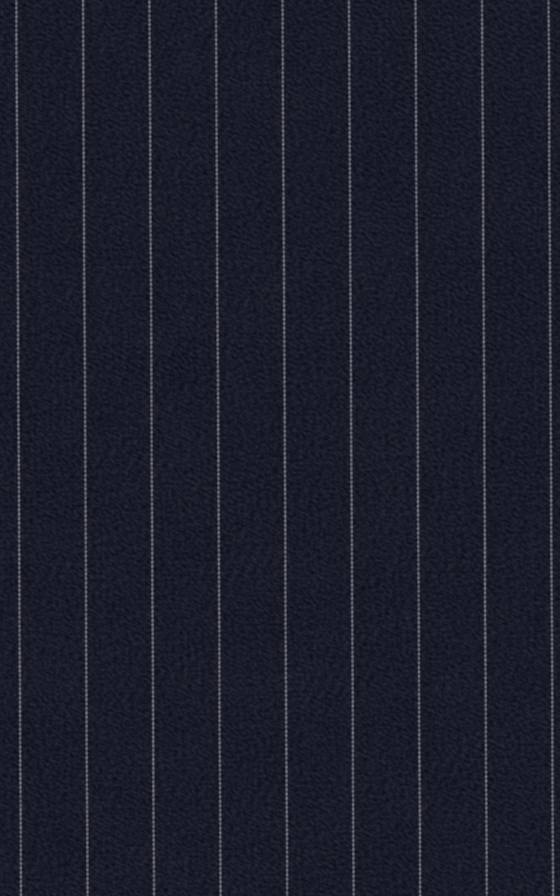
Reproduce this texture procedurally as a WebGL 1 fragment shader.

```glsl
precision highp float;
// Navy worsted suiting with nine fine, slightly leaning chalk pinstripes.
// Stretched gradient noise builds the twill, threads and mottling; each
// stripe is a repeated distance field broken into small slanted stitches.

uniform vec2 u_resolution;

vec2 randomGradient(vec2 cell) {
  float angle = 6.2832 * fract(sin(dot(cell, vec2(127.1, 311.7))) * 43758.55);
  return vec2(cos(angle), sin(angle));
}

float gradientNoise(vec2 p) {
  vec2 i = floor(p), f = fract(p);
  vec2 w = f * f * f * (f * (f * 6.0 - 15.0) + 10.0);
  vec2 e = vec2(1.0, 0.0);
  float low = mix(dot(randomGradient(i), f),
                  dot(randomGradient(i + e.xy), f - e.xy), w.x);
  float high = mix(dot(randomGradient(i + e.yx), f - e.yx),
                   dot(randomGradient(i + e.xx), f - e.xx), w.x);
  return mix(low, high, w.y);
}

// Brightness offset of the cloth from its weave and uneven dye
float weave(vec2 p) {
  vec2 diagonal = vec2(p.x - 0.5 * p.y, p.y + 0.5 * p.x);
  float twill = gradientNoise(diagonal * vec2(95.0, 185.0));
  float grain = gradientNoise(p * vec2(170.0, 150.0) + 37.0);
  float weft = gradientNoise(p * vec2(13.0, 160.0) + 11.0);
  float warp = gradientNoise(p * vec2(150.0, 9.0) + 73.0);
  float mottling = gradientNoise(p * vec2(5.0, 12.0) + 5.0);
  return 0.062 * twill + 0.034 * grain + 0.014 * weft
       + 0.014 * warp + 0.008 * mottling;
}

void main() {
  // The width of the canvas is one unit
  vec2 p = gl_FragCoord.xy / u_resolution.x;
  float pixel = 1.0 / u_resolution.x;

  vec3 navy = vec3(0.098, 0.107, 0.157);
  vec3 color = navy + weave(p) * vec3(1.0, 0.96, 0.95);

  // Signed distance to the nearest leaning stripe
  float spacing = 0.1188;
  float along = (p.x - 0.0375 + 0.0052 * p.y) / spacing;
  float stripe = floor(along + 0.5);
  float offset = (along - stripe) * spacing;
  offset += 0.0006 * gradientNoise(vec2(stripe * 7.3, p.y * 5.0));

  // Slanted stitches with a small sideways zigzag and uneven brightness
  float phase = 6.2832 * (p.y * 125.0 + offset * 70.0 + stripe * 0.37);
  float stitch = 0.5 + 0.5 * sin(phase);
  offset += 0.0005 * cos(phase);
  float wear = gradientNoise(vec2(stripe * 5.7 + 0.4, p.y * 60.0));
  float thread = 1.0 - smoothstep(0.0021 - pixel, 0.0021 + pixel, abs(offset));
  float strength = clamp(0.58 + 0.36 * stitch + 0.25 * wear, 0.0, 1.0);

  vec3 chalk = vec3(0.45, 0.45, 0.49);
  color = mix(color, chalk, thread * strength);
  gl_FragColor = vec4(color, 1.0);
}
```
